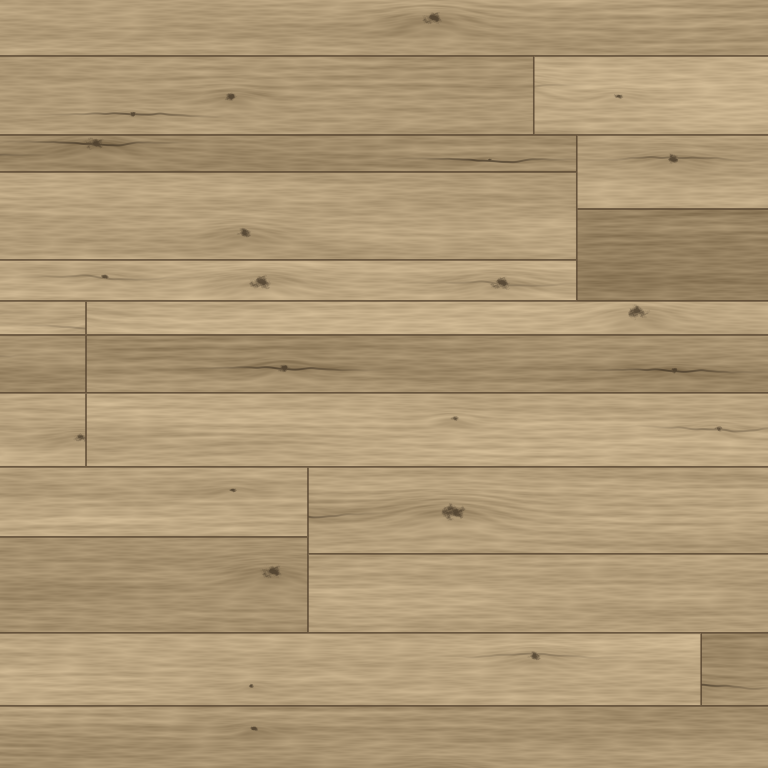
Write a three.js fragment shader that draws this texture.

```glsl
varying vec2 vUv;

const vec3 DARK_OAK = vec3(0.51, 0.43, 0.31);
const vec3 LIGHT_OAK = vec3(0.78, 0.69, 0.545);
const vec3 KNOT_COLOR = vec3(0.25, 0.20, 0.14);
const vec3 SEAM_COLOR = vec3(0.33, 0.26, 0.18);
const float BAND_HEIGHT = 0.2161;
const float BAND_SHIFT = 0.0404;
const float SEAM_INNER = 0.0003;
const float SEAM_OUTER = 0.0018;
const float KNOT_CELLS = 4.0;
const float KNOT_CHANCE = 0.5;
const float RING_FREQUENCY = 480.0;
const float RING_STRENGTH = 0.20;
const float FIBRE_STRENGTH = 0.30;
const float STREAK_STRENGTH = 0.17;
const vec2 FIBRE_SCALE = vec2(26.0, 250.0);
const vec2 STRAND_SCALE = vec2(7.0, 95.0);

// A band is split by one joint; each side has its own cuts and tones, from the top down.
struct Band {
  float joint;
  vec2 jointSpan;
  vec2 leftCuts;
  vec2 rightCuts;
  vec3 leftTones;
  vec3 rightTones;
};

Band bandAt(float i) {
  if (i < 0.5) return Band(0.695, vec2(0.524, 1.0), vec2(0.524, 1.0), vec2(0.524, 1.0),
    vec3(0.66, 0.58, 0.0), vec3(0.66, 0.87, 0.0));
  if (i < 1.5) return Band(0.751, vec2(0.0, 1.0), vec2(0.223, 0.753), vec2(0.446, 1.0),
    vec3(0.46, 0.76, 0.87), vec3(0.76, 0.22, 0.0));
  if (i < 2.5) return Band(0.112, vec2(0.0, 1.0), vec2(0.205, 0.554), vec2(0.205, 0.554),
    vec3(0.85, 0.45, 0.76), vec3(0.86, 0.47, 0.80));
  if (i < 3.5) return Band(0.401, vec2(0.0, 1.0), vec2(0.422, 1.0), vec2(0.524, 1.0),
    vec3(0.76, 0.45, 0.0), vec3(0.68, 0.75, 0.0));
  return Band(0.913, vec2(0.0, 0.44), vec2(0.44, 1.0), vec2(0.44, 1.0),
    vec3(0.84, 0.56, 0.0), vec3(0.46, 0.56, 0.0));
}

float hash(vec2 p) {
  return fract(sin(dot(p, vec2(127.1, 311.7))) * 43758.5);
}

vec2 hash2(vec2 p) {
  return vec2(hash(p), hash(p + 37.3));
}

// Layered sines, roughly -1 to 1
float waves(vec2 q) {
  float sum = 0.0;
  float amp = 0.5;
  for (int i = 0; i < 4; i++) {
    sum += amp * sin(q.x + 1.3 * sin(q.y));
    q = mat2(1.5, 1.1, -1.1, 1.5) * q + 2.7;
    amp *= 0.6;
  }
  return sum;
}

// Distance to the nearest scattered point
float cellular(vec2 q) {
  vec2 cell = floor(q);
  float nearest = 2.0;
  for (int y = -1; y <= 1; y++) {
    for (int x = -1; x <= 1; x++) {
      vec2 c = cell + vec2(float(x), float(y));
      nearest = min(nearest, length(c + hash2(c) - q));
    }
  }
  return nearest;
}

void main() {
  vec2 p = vec2(vUv.x, 1.0 - vUv.y);
  float s = (p.y + BAND_SHIFT) / BAND_HEIGHT;
  float index = floor(s);
  float f = fract(s);
  Band band = bandAt(index);

  // Plank under this point
  float jointed = step(band.jointSpan.x, f) * step(f, band.jointSpan.y);
  float side = jointed * step(band.joint, p.x);
  vec2 cuts = mix(band.leftCuts, band.rightCuts, side);
  vec3 tones = mix(band.leftTones, band.rightTones, side);
  float row = step(cuts.x, f) + step(cuts.y, f);
  float top = row < 0.5 ? 0.0 : (row < 1.5 ? cuts.x : cuts.y);
  float bottom = row < 0.5 ? cuts.x : (row < 1.5 ? cuts.y : 1.0);
  float plankTone = row < 0.5 ? tones.x : (row < 1.5 ? tones.y : tones.z);
  float height = (bottom - top) * BAND_HEIGHT;
  float middle = (index + 0.5 * (top + bottom)) * BAND_HEIGHT - BAND_SHIFT;
  float seed = hash(vec2(index * 7.0 + row, side * 3.0 + 1.0));
  vec2 g = p + seed * vec2(17.0, 9.0);

  // Knots with the bent grain, halo and crack around them
  float bend = 0.0, halo = 0.0, mark = 0.0;
  for (int i = -1; i <= 1; i++) {
    vec2 id = vec2(floor(p.x * KNOT_CELLS) + float(i), floor(seed * 900.0));
    vec2 place = hash2(id);
    vec2 kind = hash2(id + 11.7);
    float keep = step(kind.x, KNOT_CHANCE);
    float size = mix(0.003, 0.013, kind.y * kind.y);
    vec2 d = p - vec2((id.x + 0.2 + 0.6 * place.x) / KNOT_CELLS, middle + (place.y - 0.5) * 0.6 * height);
    vec2 spread = d / (size * vec2(6.0, 2.2));
    bend += keep * 2.4 * size * exp(-dot(spread, spread));
    vec2 stain = d / vec2(0.075, 0.011);
    halo += keep * exp(-dot(stain, stain)) * (0.3 + 0.7 * kind.y);
    float r = length(d * vec2(0.7, 1.1)) / size + 0.35 * waves(d * 300.0 + seed * 9.0);
    mark = max(mark, keep * 0.75 * (1.0 - smoothstep(0.15, 1.0, r)));
    float line = abs(d.y - 0.0035 * waves(vec2(d.x * 28.0, seed * 9.0)));
    float crack = (1.0 - smoothstep(0.0003, 0.0022, line)) * exp(-d.x * d.x / 0.006);
    mark = max(mark, keep * step(0.4, place.x) * crack * clamp(1.15 - plankTone, 0.0, 0.7));
  }

  // Growth rings, streaks, strands and fibres
  float drift = waves(g * vec2(3.0, 13.0));
  float phase = (g.y + bend + 0.006 * drift) * RING_FREQUENCY + 2.0 * waves(g * vec2(5.0, 30.0));
  float ring = 0.5 + 0.5 * sin(phase);
  float ringFade = 0.3 + 0.7 * smoothstep(-0.4, 0.7, waves(g * vec2(4.0, 22.0) + 5.0));
  vec2 flow = vec2(g.x, g.y + 0.5 * bend + 0.003 * drift);
  float tone = plankTone + 0.04;
  tone -= RING_STRENGTH * ringFade * (ring * ring - 0.375);
  tone += STREAK_STRENGTH * waves(flow * vec2(3.0, 55.0));
  tone += FIBRE_STRENGTH * (cellular(flow * FIBRE_SCALE) - 0.5);
  tone += 0.6 * FIBRE_STRENGTH * (cellular(flow * STRAND_SCALE) - 0.5);
  tone -= 0.28 * halo;

  vec3 color = mix(DARK_OAK, LIGHT_OAK, clamp(tone, -0.4, 1.15));
  color = mix(color, KNOT_COLOR, mark);

  // Seams between planks
  float edge = min(f - top, bottom - f) * BAND_HEIGHT;
  edge = min(edge, mix(1.0, abs(p.x - band.joint), jointed));
  color = mix(color, SEAM_COLOR, 0.8 * (1.0 - smoothstep(SEAM_INNER, SEAM_OUTER, edge)));

  gl_FragColor = vec4(color, 1.0);
}
```
